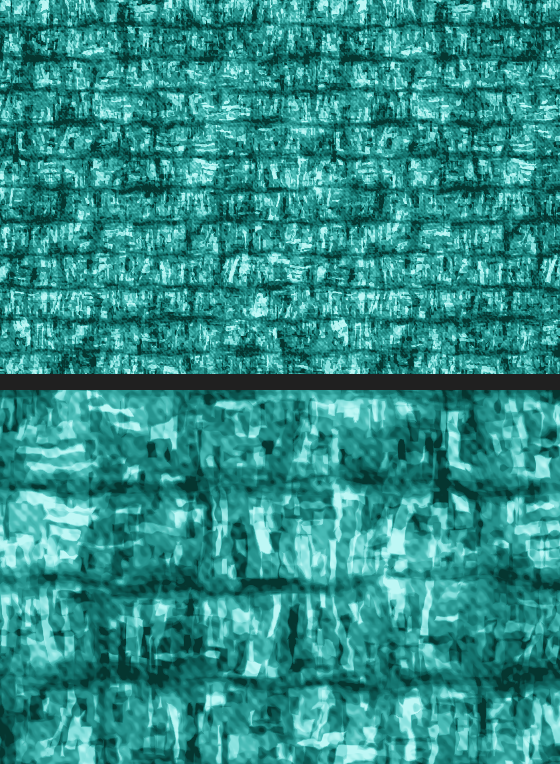
Top: the whole. Bottom: its middle third, enlarged.
A WebGL 2 fragment shader for this texture:

```glsl
#version 300 es
precision highp float;
// Teal dry-brushed basket cloth: rough square blocks in rows, split by dark bands.
// Jittered box dabs (cellular noise) lay down the paint, layered sines bend the
// grid, and a fine woven grain covers it. The design repeats every ten columns.
uniform vec2 u_resolution;
out vec4 fragColor;

const float TAU = 6.2831853;
const float REPEAT = 10.0;                // columns in one printed repeat
const vec2 BLOCKS = vec2(11.77, 11.45);   // blocks per canvas height
const vec2 GRID_SHIFT = vec2(0.08, 0.333);

vec3 hash3(vec2 p) {
  vec3 q = fract(vec3(p.xyx) * vec3(0.1031, 0.1030, 0.0973));
  q += dot(q, q.yxz + 33.33);
  return fract((q.xxy + q.yzz) * q.zyx);
}

// Smooth value noise; cells wrap horizontally after one repeat.
float noise(vec2 p, vec2 freq, float seed) {
  vec2 g = p * freq, id = floor(g), f = fract(g);
  float wrap = REPEAT * freq.x;
  float x0 = mod(id.x, wrap), x1 = mod(id.x + 1.0, wrap);
  f = f * f * (3.0 - 2.0 * f);
  float low = mix(hash3(vec2(x0, id.y) + seed).x, hash3(vec2(x1, id.y) + seed).x, f.x);
  float high = mix(hash3(vec2(x0, id.y + 1.0) + seed).x, hash3(vec2(x1, id.y + 1.0) + seed).x, f.x);
  return mix(low, high, f.y);
}

// Scattered box-shaped paint dabs; freq is dabs per block, rough frays the edge.
float dabs(vec2 p, vec2 freq, float density, float rough, float seed) {
  vec2 g = p * freq, base = floor(g);
  float paint = 0.0;
  for (int j = -1; j <= 1; j++)
    for (int i = -1; i <= 1; i++) {
      vec2 id = base + vec2(i, j);
      vec2 key = vec2(mod(id.x, REPEAT * freq.x), id.y) + seed;
      vec3 place = hash3(key), look = hash3(key + 57.0);
      vec2 center = id + 0.5 + 0.7 * (place.xy - 0.5);
      vec2 halfSize = mix(vec2(0.14), vec2(0.64), look.xy * look.xy);
      vec2 d = (abs(g - center) - halfSize) / freq;
      float cover = 1.0 - smoothstep(-0.014, 0.014, max(d.x, d.y) + rough);
      paint = max(paint, cover * step(place.z, density) * mix(0.55, 1.0, look.z));
    }
  return paint;
}

// Soft dark seam around each whole number.
float seam(float x, float width, float fray) {
  float d = abs(fract(x + 0.5) - 0.5);
  return 1.0 - smoothstep(width * 0.4, width * 1.4, d + fray);
}

// Uneven, hand-painted grid lines, periodic over one repeat.
vec2 bend(vec2 p) {
  float a = TAU * p.x / REPEAT;
  float dx = 0.10 * sin(3.0 * a + 2.3 * p.y) + 0.06 * sin(7.0 * a - 3.7 * p.y);
  float dy = 0.06 * sin(2.0 * a + 1.7 * p.y) + 0.035 * sin(9.0 * a + 2.9 * p.y);
  return p + vec2(dx, dy);
}

// Woven diagonal threads with uneven spots, centred on zero.
float twill(vec2 p) {
  float thread = sin(TAU * (p.x * 105.0 + p.y * 90.0));
  return 0.14 * thread + noise(p, vec2(190.0), 71.0) - 0.5;
}

// Dark-to-light dye ramp.
vec3 dye(float tone) {
  const vec3 shades[7] = vec3[7](
    vec3(0.02, 0.21, 0.19), vec3(0.04, 0.34, 0.32), vec3(0.08, 0.46, 0.44),
    vec3(0.15, 0.58, 0.56), vec3(0.28, 0.73, 0.71), vec3(0.53, 0.88, 0.87),
    vec3(0.74, 0.97, 0.96));
  const float stops[7] = float[7](0.02, 0.15, 0.30, 0.47, 0.67, 0.87, 1.14);
  vec3 color = shades[0];
  for (int i = 1; i < 7; i++)
    color = mix(color, shades[i], smoothstep(stops[i - 1], stops[i], tone));
  return color;
}

void main() {
  vec2 canvas = gl_FragCoord.xy / u_resolution.y;
  vec2 uv = gl_FragCoord.xy / u_resolution - 0.5;
  vec2 p = canvas * BLOCKS + GRID_SHIFT;
  vec2 q = bend(p);

  // Frayed edges, dry-brush streaks along each line, and broad wear
  float fray = noise(p, vec2(13.0, 10.0), 11.0) - 0.5;
  float streakX = noise(p, vec2(3.0, 14.0), 17.0) - 0.5;
  float streakY = noise(p, vec2(14.0, 3.0), 19.0) - 0.5;
  float wear = noise(p, vec2(1.5, 1.5), 23.0) - 0.5;
  float rough = 0.06 * fray;

  // Thin dark core and softer shade between rows, gaps between columns
  float core = seam(q.y, 0.045, 0.09 * streakX + 0.05 * wear);
  float band = seam(q.y, 0.13, 0.20 * streakX + 0.10 * wear);
  float gap = seam(q.x, 0.10, 0.18 * streakY + 0.14 * wear);

  // Pale block fill, upright strokes, and some blocks brushed sideways
  float fill = dabs(q, vec2(2.0, 2.0), 0.78, rough, 31.0);
  float bold = dabs(q, vec2(5.0, 1.5), 0.72, rough, 101.0);
  float thin = dabs(p, vec2(9.0, 2.0), 0.55, rough, 151.0);
  float sideways = dabs(q, vec2(1.6, 6.0), 0.78, rough, 211.0);
  float turn = smoothstep(0.60, 0.68, noise(q, vec2(1.0, 1.0), 47.0));
  float light = mix(max(bold, 0.85 * thin), sideways, turn);

  // Dark scratches in the blocks and a few long strokes along the bands
  float scratch = max(dabs(p, vec2(8.0, 2.0), 0.46, rough, 307.0),
                      0.9 * dabs(p, vec2(2.0, 9.0), 0.30, rough, 401.0));
  float bandStroke = dabs(q, vec2(1.0, 8.0), 0.60, rough, 503.0) * band;

  float tone = 0.485 + 0.38 * wear + 0.14 * fray + 0.20 * fill;
  tone += 0.56 * light * (1.0 - 0.78 * band) * (1.0 - 0.68 * gap);
  tone -= 0.35 * scratch * (1.0 - 0.6 * band);
  tone -= 0.18 * band + 0.13 * core + 0.17 * gap * (1.0 - band) + 0.10 * bandStroke;
  tone += 0.31 * twill(canvas) - 0.32 * dot(uv, uv);

  fragColor = vec4(dye(tone), 1.0);
}
```
